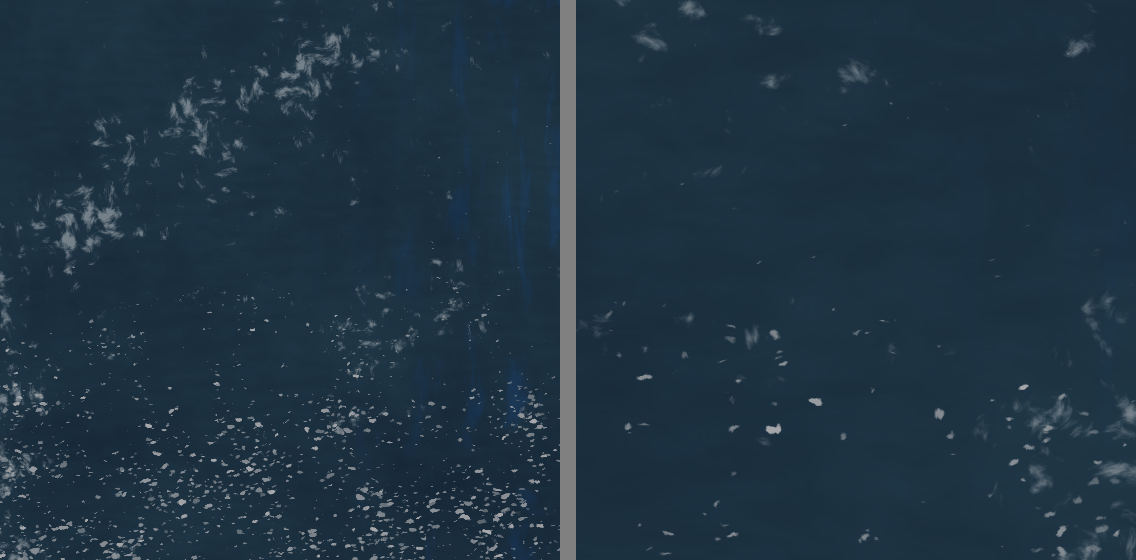
Left: the whole. Right: its middle third, enlarged.
Reproduce this texture procedurally as a Shadertoy shader.

```glsl
vec3 hash3(vec2 cell) {
    vec3 q = vec3(dot(cell, vec2(127.1, 311.7)),
                  dot(cell, vec2(269.5, 183.3)),
                  dot(cell, vec2(419.2, 371.9)));
    return fract(sin(q) * 43758.545);
}

// Layered, rotated and bent sines, roughly -0.8 to 0.8
float swell(vec2 p) {
    float sum = 0.0, amp = 0.5;
    for (int i = 0; i < 6; i++) {
        p = mat2(0.8, 0.6, -0.6, 0.8) * p * 1.9 + 1.7;
        p += 0.7 * sin(p.yx * 0.63 + vec2(0.4, 2.1));
        sum += amp * sin(p.x + 0.9 * sin(p.y * 0.7)) * cos(p.y);
        amp *= 0.6;
    }
    return sum;
}

// Cellular scatter of small tilted flakes; density sets number and size
float glints(vec2 p, float cells, float density) {
    vec2 q = p * cells * vec2(1.0, 1.45);
    vec2 home = floor(q);
    float light = 0.0;
    for (int y = -1; y <= 1; y++) {
        for (int x = -1; x <= 1; x++) {
            vec2 cell = home + vec2(x, y);
            vec3 h = hash3(cell + cells);
            vec3 k = hash3(cell + cells + 57.0);
            vec2 d = q - cell - h.xy;
            float tilt = mix(-0.4, 0.9, k.x);
            d = mat2(cos(tilt), -sin(tilt), sin(tilt), cos(tilt)) * d;
            d.y *= mix(1.0, 1.9, k.y);
            float radius = 0.56 * sqrt(max(density - h.z, 0.0));
            float edge = 0.0017 * cells;
            float flake = 1.0 - smoothstep(radius - edge, radius + edge * 0.6, length(d));
            light = max(light, flake * mix(0.45, 1.0, k.z) * smoothstep(0.0, 0.12, radius));
        }
    }
    return light;
}

void mainImage(out vec4 fragColor, in vec2 fragCoord) {
    vec2 p = fragCoord / iResolution.xy;
    float patches = swell(p * 11.0 + 3.0);

    // Deep water with broad teal and navy drifts
    float drift = 0.5 + 0.45 * swell(p * 4.0) + 0.25 * (p.y - 0.5);
    vec3 color = mix(vec3(0.088, 0.158, 0.218), vec3(0.122, 0.213, 0.274), clamp(drift, 0.0, 1.0));
    color *= 1.0 + 0.05 * swell(p * vec2(25.0, 60.0));

    // Blue upright streaks toward the right
    float streak = smoothstep(0.1, 0.8, swell(p * vec2(26.0, 7.0) + 9.0));
    color += vec3(-0.005, 0.025, 0.085) * streak * smoothstep(0.5, 1.0, p.x);

    // Lacy foam along a rising diagonal, the left edge and a faint right patch
    float offLine = dot(p - vec2(0.0, 0.5), vec2(-0.56, 0.83));
    float band = exp(-offLine * offLine * 60.0) * smoothstep(0.92, 0.65, p.x);
    band = max(band, 0.9 * exp(-p.x * 9.0) * smoothstep(0.7, 0.45, p.y));
    band = max(band, 0.7 * exp(-dot(p - vec2(0.72, 0.42), p - vec2(0.72, 0.42)) * 25.0));
    float lace = swell(p * 55.0);
    float foam = smoothstep(0.0, 0.85, band * 0.8 + patches * 0.75 + lace * 0.9 - 0.83);
    float haze = smoothstep(0.2, 1.2, band + patches * 0.6);
    color = mix(color, vec3(0.15, 0.25, 0.31), haze * 0.3);
    color = mix(color, vec3(0.52, 0.56, 0.59), foam * 0.85);

    // Bright glints, dense below and sparse at the upper right
    float low = smoothstep(0.62, 0.02, p.y);
    float density = 0.5 * low + 0.55 * patches * smoothstep(0.62, 0.3, p.y);
    density += 0.12 * swell(p * 24.0) * low;
    density = max(density, 0.045 * smoothstep(0.3, 0.55, p.x) * smoothstep(0.95, 0.75, p.y));
    vec2 ragged = p + 0.0035 * vec2(swell(p * 75.0), swell(p * 75.0 + 20.0));
    float shine = max(glints(ragged, 46.0, density * 0.75), 0.8 * glints(ragged, 83.0, density * 0.8));
    color = mix(color, vec3(0.69, 0.69, 0.7), shine * 0.95);

    fragColor = vec4(color, 1.0);
}
```
